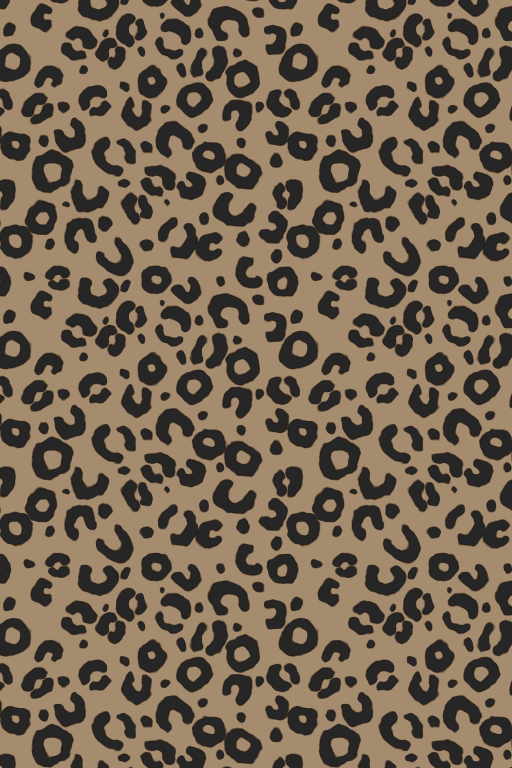
Reproduce this pattern procedurally as a Shadertoy shader.

```glsl
// Leopard print: broken ink rosettes on a jittered, tilted lattice that repeats as a
// square tile. Each rosette grows until it nears its neighbours, and small dots
// fill the gaps between four rosettes. Gradient noise roughens every outline.

#define TILE 0.374      // side of the repeating tile, in canvas heights
#define JITTER 0.38     // scatter of the rosette centres, in cells
#define GAP 0.035       // clear margin around each rosette
#define MAX_RADIUS 0.48 // largest rosette
#define STROKE 0.122    // half width of the ink stroke
#define WOBBLE 0.085    // strength of the outline distortion
#define SOFTNESS 0.9    // edge blur, in pixels

const float PI = 3.14159265;
const float CELLS = 45.0;                       // lattice cells per tile
const mat2 LATTICE = mat2(6.0, 3.0, -3.0, 6.0); // tile axes in lattice cells
const vec3 TAN = vec3(0.65, 0.55, 0.43);
const vec3 INK = vec3(0.15, 0.15, 0.15);
const vec3 INK_EDGE = vec3(0.16, 0.13, 0.11);

// Three random values per lattice cell, repeating with the tile
vec3 hash3(vec2 cell, float freq, uint seed) {
    vec2 key = floor(mod(cell * LATTICE + 0.5, CELLS * freq));
    uvec3 v = uvec3(uvec2(key), seed) * 1664525u + 1013904223u;
    v.x += v.y * v.z; v.y += v.z * v.x; v.z += v.x * v.y;
    v ^= v >> 16u;
    v.x += v.y * v.z; v.y += v.z * v.x; v.z += v.x * v.y;
    return vec3(v >> 8u) / 16777216.0;
}

mat2 rotate(float a) {
    float c = cos(a), s = sin(a);
    return mat2(c, s, -s, c);
}

// Gradient noise with "freq" noise cells per lattice cell
float corner(vec2 i, vec2 f, vec2 o, float freq, uint seed) {
    float a = 2.0 * PI * hash3(i + o, freq, seed).x;
    return dot(vec2(cos(a), sin(a)), f - o);
}

float noise(vec2 p, float freq, uint seed) {
    p *= freq;
    vec2 i = floor(p), f = fract(p);
    vec2 w = f * f * f * (f * (f * 6.0 - 15.0) + 10.0);
    float low = mix(corner(i, f, vec2(0, 0), freq, seed), corner(i, f, vec2(1, 0), freq, seed), w.x);
    float high = mix(corner(i, f, vec2(0, 1), freq, seed), corner(i, f, vec2(1, 1), freq, seed), w.x);
    return mix(low, high, w.y);
}

// Round-ended arc centred on +y; a half angle of PI closes the ring
float arc(vec2 p, float halfAngle, float radius, float halfWidth) {
    vec2 tip = vec2(sin(halfAngle), cos(halfAngle));
    p.x = abs(p.x);
    float d = tip.y * p.x > tip.x * p.y ? length(p - tip * radius) : abs(length(p) - radius);
    return d - halfWidth;
}

// Closed ring, open horseshoe or split pair of strokes
float rosette(vec2 p, float radius, vec2 cell) {
    vec3 form = hash3(cell, 1.0, 2u), turn = hash3(cell, 1.0, 3u);
    p = rotate(2.0 * PI * turn.x) * p;
    p.y /= mix(1.0, 1.24, turn.z);
    p = rotate(2.0 * PI * turn.y) * p;
    float halfWidth = min(STROKE, 0.37 * radius);
    float middle = radius - halfWidth;
    halfWidth *= 1.0 + 0.22 * clamp(p.y / radius, -1.0, 1.0);
    if (form.x < 0.36) return arc(p, PI, middle, halfWidth);
    if (form.x < 0.76) return arc(p, mix(1.8, 2.25, form.y), middle, halfWidth);
    float split = mix(0.9, 1.4, form.y);
    return min(arc(p, split, middle, halfWidth), arc(-p, 1.9 - split, middle, halfWidth));
}

void mainImage(out vec4 fragColor, in vec2 fragCoord) {
    vec2 u = LATTICE * (fragCoord / iResolution.y / TILE);
    float pixel = sqrt(CELLS) / (TILE * iResolution.y);
    vec2 home = floor(u + 0.5);

    // Distort the plane: broad bends plus a fine rough edge
    vec2 p = u + WOBBLE * vec2(noise(u, 3.0, 4u), noise(u, 3.0, 5u))
               + 0.3 * WOBBLE * vec2(noise(u, 8.0, 6u), noise(u, 8.0, 7u));

    // Centres (xy) and size weights (z) of the surrounding cells
    vec3 site[25];
    for (int k = 0; k < 25; k++) {
        vec2 cell = home + vec2(k % 5 - 2, k / 5 - 2);
        vec3 h = hash3(cell, 1.0, 1u);
        site[k] = vec3(cell + JITTER * (h.xy - 0.5), mix(0.75, 1.25, h.z));
    }

    // Rosettes, each sharing the space to its neighbours by weight
    float d = 1.0;
    float radius[9];
    for (int n = 0; n < 9; n++) {
        int k = (n / 3 + 1) * 5 + n % 3 + 1;
        float r = MAX_RADIUS + GAP;
        for (int m = 0; m < 9; m++) {
            vec3 other = site[k + (m / 3 - 1) * 5 + m % 3 - 1];
            if (m != 4) r = min(r, distance(site[k].xy, other.xy) * site[k].z / (site[k].z + other.z));
        }
        radius[n] = r - GAP;
        d = min(d, rosette(p - site[k].xy, radius[n], home + vec2(n % 3 - 1, n / 3 - 1)));
    }

    // Dots in the hollow between four rosettes
    for (int q = 0; q < 4; q++) {
        int x = q % 2, y = q / 2;
        vec2 centre = vec2(0.0);
        for (int c = 0; c < 4; c++) centre += 0.25 * site[(y + c / 2 + 1) * 5 + x + c % 2 + 1].xy;
        vec3 h = hash3(home + vec2(x, y), 1.0, 8u);
        float r = mix(0.11, 0.17, h.x);
        for (int c = 0; c < 4; c++) {
            vec2 hub = site[(y + c / 2 + 1) * 5 + x + c % 2 + 1].xy;
            r = min(r, distance(centre, hub) - 1.1 * radius[(y + c / 2) * 3 + x + c % 2] - 2.0 * GAP);
        }
        vec2 v = rotate(2.0 * PI * h.y) * (p - centre) * vec2(1.1, 0.9);
        if (r > 0.05 && h.z > 0.15) d = min(d, length(v) - r);
    }

    // Neutral ink with a warmer rim
    vec3 ink = mix(INK_EDGE, INK, smoothstep(0.02, 0.05, -d));
    float blur = SOFTNESS * pixel;
    fragColor = vec4(mix(ink, TAN, smoothstep(-blur, blur, d)), 1.0);
}
```
